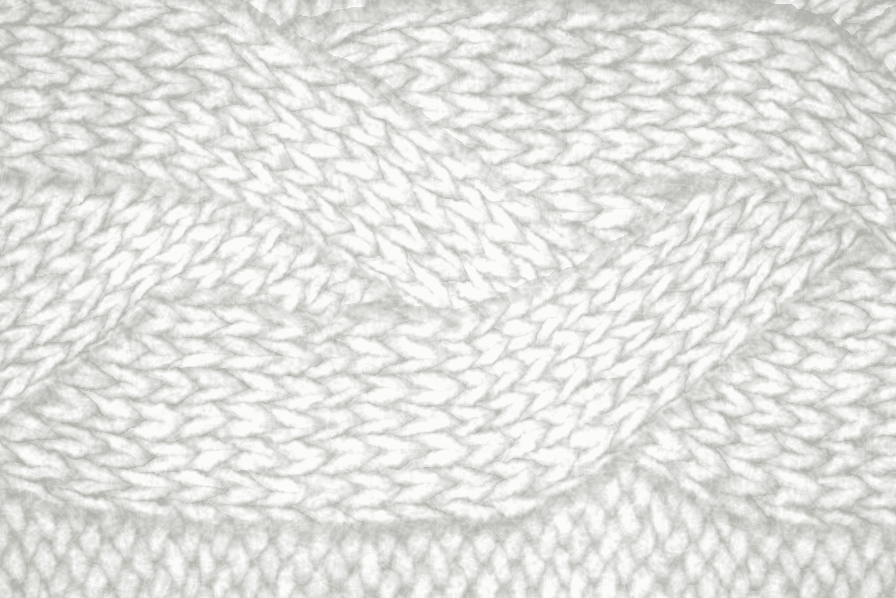
This texture is drawn by a WebGL 2 fragment shader. Its source:

```glsl
#version 300 es
precision highp float;
// Fuzzy white cable knit: three plaited strands of V stitches over a purl ground.
uniform vec2 u_resolution;
out vec4 fragColor;

float hash(vec2 p) {
  vec3 q = fract(vec3(p.xyx) * 0.1031);
  q += dot(q, q.yzx + 33.33);
  return fract((q.x + q.y) * q.z);
}

float noise(vec2 p) {
  vec2 i = floor(p), f = fract(p);
  f = f * f * (3.0 - 2.0 * f);
  return mix(mix(hash(i), hash(i + vec2(1, 0)), f.x),
             mix(hash(i + vec2(0, 1)), hash(i + vec2(1, 1)), f.x), f.y);
}

// Fine hairs: thin stretched noise ridges in several directions.
float hairs(vec2 p) {
  float sum = 0.0;
  for (int i = 0; i < 5; i++) {
    float angle = 0.25 + float(i) * 0.66;
    vec2 dir = vec2(cos(angle), sin(angle));
    vec2 q = vec2(dot(p, dir), dot(p, vec2(-dir.y, dir.x)));
    q.y += 0.03 * noise(q * 16.0 + float(i) * 7.0);
    float ridge = 1.0 - abs(2.0 * noise(q * vec2(36, 140) + float(i) * 31.0) - 1.0);
    sum += ridge * ridge;
  }
  return sum / 5.0;
}

// Centre line of a strand, measured down from the top edge.
float strandCentre(int id, float x) {
  if (id == 0) return 0.732 - 0.576 * smoothstep(0.76, 1.72, x)
                      - 0.16 * (1.0 - smoothstep(-0.4, 0.31, x));
  if (id == 1) return 0.732 - 0.576 * smoothstep(-0.41, 0.72, x)
                      + 0.576 * smoothstep(1.19, 2.25, x);
  return 0.155 + 0.576 * smoothstep(0.215, 1.37, x);
}

// Extent of a strand above (x) and below (y) its centre line.
vec2 strandExtent(int id, float x, bool under) {
  float spare = under ? 0.2 : 0.0;
  if (id == 0) return vec2(0.225 + spare, 0.147);
  if (id == 1) return vec2(mix(0.275, 0.168, smoothstep(0.2, 0.6, x)),
                           0.147 + spare * smoothstep(0.25, 0.6, x));
  return vec2(0.19 + 0.2 * smoothstep(1.1, 1.35, x), 0.147);
}

// Plump yarn loop with its own brightness; q spans -1 to 1.
float loopHeight(vec2 q, float seed) {
  float body = 1.0 - smoothstep(0.3, 1.35, length(q));
  return 0.1 + 0.85 * body - 0.1 * q.x + 0.22 * (seed - 0.5);
}

// Columns of V stitches that follow a strand; legs merge at the middle of a column.
float knit(int id, vec2 p, float offset, float slope) {
  float across = offset / (0.056 * sqrt(1.0 + 0.5 * slope * slope));
  float column = floor(across), f = across - column - 0.5;
  float a = abs(f);
  float descent = id == 2 || (id == 1 && p.x > 0.95) ? 1.0 : -1.0;
  float path = p.x + 0.474 * descent * (p.y - offset) + 0.7 * slope * offset;
  float along = path / 0.074 + 1.25 * a + 0.5 * hash(vec2(column, id));
  float seed = hash(vec2(floor(along), column * 2.0 + step(0.0, f)) + 41.0 * float(id + 1));
  float strands = noise(vec2(along * 5.0, a * 9.0 + column * 5.0));
  float leg = a * 4.0 - 1.0;
  leg *= leg < 0.0 ? 0.7 : 1.0;
  return loopHeight(vec2(fract(along) * 2.0 - 1.0, leg), seed) + 0.16 * (strands - 0.5);
}

// Upright bumps of the ground, interlocked on two staggered grids.
float purl(vec2 p) {
  float height = 0.1;
  for (int k = 0; k < 2; k++) {
    vec2 q = p / vec2(0.054, 0.082) + 0.5 * float(k);
    vec2 cell = floor(q), f = fract(q) - 0.5;
    f.x += 0.22 * f.y * (float(k) * 2.0 - 1.0);
    float seed = hash(cell + 90.0 + float(k) * 17.0);
    height = max(height, loopHeight(f * vec2(3.0, 2.1), seed));
  }
  return height;
}

void main() {
  vec2 p = gl_FragCoord.xy / u_resolution.y;
  p.y = 1.0 - p.y;
  vec2 raw = p;
  p += 0.02 * (vec2(noise(p * 8.0), noise(p * 8.0 + 50.0)) - 0.5);
  p += 0.01 * (vec2(noise(p * 34.0), noise(p * 34.0 + 20.0)) - 0.5);
  p += 0.005 * (vec2(noise(p * 90.0), noise(p * 90.0 + 70.0)) - 0.5);

  // Two strands are laid again further right, so that each crosses over the next.
  float height = purl(p);
  for (int k = 0; k < 5; k++) {
    int id = k % 3;
    float gate = k == 3 ? smoothstep(0.52, 0.6, p.x) : k == 4 ? smoothstep(0.92, 1.0, p.x) : 1.0;
    float centre = strandCentre(id, p.x);
    float slope = (strandCentre(id, p.x + 0.01) - centre) / 0.01;
    float offset = p.y - centre;
    vec2 extent = strandExtent(id, p.x, k < 2);
    float top = offset + extent.x, bottom = extent.y - offset;
    float inside = smoothstep(0.0, 0.045, top) * smoothstep(0.0, 0.014, bottom) * gate;
    float shadow = smoothstep(-0.035, 0.0, bottom) * step(0.0, top) * gate;
    height *= 1.0 - 0.5 * shadow;
    float rounding = 0.84 + 0.16 * smoothstep(0.0, 0.035, bottom);
    height = mix(height, knit(id, p, offset, slope) * rounding, inside);
  }

  // Wool fuzz, soft patches and dimmer borders.
  height += 0.72 * (hairs(raw) - 0.42) + 0.16 * (noise(raw * 5.0) - 0.5);
  height += 0.16 * (noise(raw * 170.0) - 0.5);
  vec2 fromMiddle = (raw - vec2(0.74, 0.54)) / vec2(0.85, 0.62);
  height += 0.23 - 0.32 * dot(fromMiddle, fromMiddle);
  vec3 wool = mix(vec3(0.71, 0.71, 0.685), vec3(0.96, 0.96, 0.955), clamp(height, 0.0, 1.1));
  fragColor = vec4(wool, 1.0);
}
```
